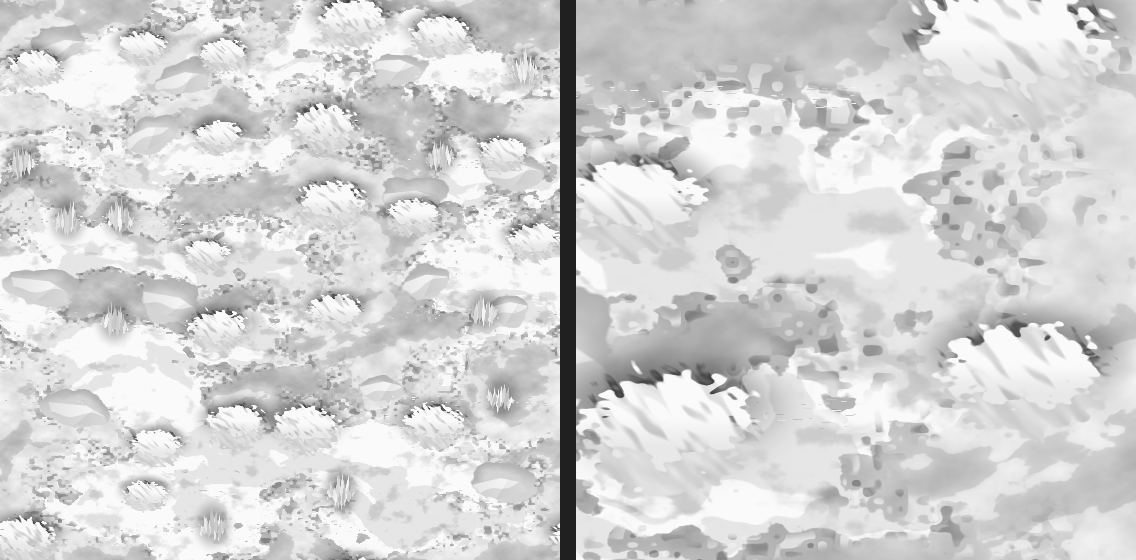
Left, the full canvas; right, a detail of the centre.
This texture map is drawn by a three.js fragment shader. Its source:

```glsl
varying vec2 vUv;

float hash(vec2 p) {
  return fract(sin(dot(p, vec2(127.1, 311.7))) * 43758.5453);
}

// Value noise that repeats after a whole number of cells
float noise(vec2 p, vec2 period) {
  vec2 i = floor(p), f = fract(p);
  f = f * f * (3.0 - 2.0 * f);
  vec2 a = floor(mod(i + 0.5, period)), b = floor(mod(i + 1.5, period));
  return mix(mix(hash(a), hash(vec2(b.x, a.y)), f.x),
             mix(hash(vec2(a.x, b.y)), hash(b), f.x), f.y);
}

float fbm(vec2 uv, vec2 freq) {
  float sum = 0.0, amp = 0.5;
  for (int i = 0; i < 5; i++) {
    sum += amp * noise(uv * freq, freq);
    uv += vec2(0.37, 0.21);
    freq *= 2.0;
    amp *= 0.5;
  }
  return sum;
}

// Pale drifts with crumbling edges over layered grey soil
float ground(vec2 uv) {
  vec2 warp = vec2(fbm(uv, vec2(6.0)), fbm(uv + 0.43, vec2(6.0))) - 0.48;
  vec2 w = uv + warp * vec2(0.2, 0.16);
  float broad = fbm(w, vec2(6.0, 11.0));
  float fine = fbm(uv + 0.3, vec2(36.0, 48.0)) - 0.48;
  float plates = fbm(w + 0.6, vec2(9.0, 15.0));
  float soil = mix(0.73, 0.82, smoothstep(0.3, 0.6, plates));
  soil += 0.08 * smoothstep(0.50, 0.515, plates + 0.2 * fine) + 0.22 * fine;
  float smear = fbm(w + 0.15, vec2(10.0, 22.0));
  float drift = 0.98 - 0.08 * smoothstep(0.53, 0.56, smear + 0.1 * fine);
  drift -= 0.10 * smoothstep(0.06, 0.24, fine);
  float tone = mix(soil, drift, smoothstep(0.443, 0.46, broad + 0.36 * fine));
  float rim = exp(-pow((broad - 0.44) / 0.055, 2.0));
  float crumbs = noise(uv * vec2(150.0, 190.0), vec2(150.0, 190.0)) + 0.5 * fine;
  tone *= 1.0 - 0.28 * rim * smoothstep(0.62, 0.75, crumbs);
  return mix(tone, 0.95, 0.7 * rim * smoothstep(0.3, 0.18, crumbs));
}

// Shallow hollow holding a faceted slab, partly buried
float stone(float tone, vec2 uv, vec2 d, float seed) {
  float turn = (seed - 0.4) * 0.7;
  vec2 q = mat2(cos(turn), -sin(turn), sin(turn), cos(turn)) * d / vec2(0.058, 0.035);
  float r = length(q) + 1.5 * (fbm(uv, vec2(14.0, 18.0)) - 0.45);
  float hollow = 0.83 - 0.13 * smoothstep(0.3, 1.0, r) * smoothstep(-0.5, 0.6, q.y);
  tone = mix(tone, hollow, smoothstep(1.03, 0.94, r));
  vec2 s = q + vec2(0.05, 0.2);
  float slab = max(max(abs(s.x + 0.3 * s.y) - 0.85, abs(s.y - 0.15 * s.x) - 0.5),
                   abs(s.x * 0.6 + s.y) - 0.65);
  float ridge = s.y - 0.25 * s.x + 0.12 * sin(s.x * 5.0 + seed * 20.0);
  float face = mix(0.85, 0.94, smoothstep(-0.03, 0.03, ridge)) + 0.06 * s.x;
  face -= 0.05 * smoothstep(0.0, 0.05, s.x - 0.5 * s.y - 0.2);
  return mix(tone, face, smoothstep(0.04, -0.03, slab) * smoothstep(1.0, 0.9, r));
}

// Distance from a leafy oval, one at its outline
float leafyOval(vec2 q, float seed) {
  float around = (atan(q.y, q.x) / 6.28318 + 0.5) * 56.0;
  float leaf = noise(vec2(around, seed * 40.0 + length(q) * 7.0), vec2(56.0, 90.0));
  return length(q) - 0.45 * (leaf - 0.5);
}

float bush(float tone, vec2 uv, vec2 d, float seed) {
  vec2 q = d / (vec2(0.054, 0.034) * mix(0.58, 1.08, seed));
  float leaves = noise(uv * vec2(170.0, 150.0) + 3.0 * q.yx, vec2(170.0, 150.0));
  vec2 top = (q - vec2(0.0, 0.22)) * vec2(1.0, 1.15);
  float skirt = leafyOval(q + vec2(0.0, 0.38), seed + 0.5) + 0.3 * (leaves - 0.5);
  float crown = leafyOval(top, seed) + 0.4 * (leaves - 0.5);
  float shadow = smoothstep(1.75, 0.8, length(top * vec2(1.0, 0.9)));
  tone *= 1.0 - shadow * mix(0.10, 0.36, smoothstep(-0.6, 0.8, q.y));
  tone = mix(tone, 0.78 + 0.12 * leaves, smoothstep(1.05, 0.93, skirt));
  float gaps = smoothstep(0.62, 0.8, leaves) * smoothstep(0.28, 0.0, abs(crown - 1.08));
  tone *= 1.0 - 0.45 * gaps * smoothstep(-0.5, 0.5, q.y);
  float foliage = 0.99 - 0.17 * smoothstep(0.5, 0.95, leaves) - 0.08 * smoothstep(0.2, -0.8, top.y);
  return mix(tone, foliage, smoothstep(1.04, 0.93, crown));
}

// Upright blades in overlapping rows, longer above than below
float tuft(float tone, vec2 d, float seed) {
  vec2 q = d / vec2(0.026, 0.036);
  tone *= 1.0 - 0.34 * smoothstep(1.5, 0.2, length(q * vec2(0.9, 1.0)));
  for (int k = 0; k < 3; k++) {
    float row = float(k);
    float x = (q.x - 0.2 * q.y * (seed - 0.5 + 0.8 * q.x)) * 3.6 + row * 0.37;
    float pick = hash(vec2(floor(x), row + seed * 9.0));
    float y = q.y + 0.45 - 0.5 * fract(pick * 7.0);
    float reach = max(0.01, 1.0 - q.x * q.x) * mix(0.5, 1.3, pick) * (y > 0.0 ? 1.0 : 0.6);
    float blade = 1.0 - abs(2.0 * fract(x) - 1.0) - abs(y) / reach;
    tone = mix(tone, mix(0.74, 0.97, fract(pick * 13.0)), smoothstep(0.0, 0.25, blade));
  }
  return tone;
}

void main() {
  float tone = ground(vUv);
  // Stones lie below the plants
  for (int n = 0; n < 18; n++) {
    float layer = floor((float(n) + 0.5) / 9.0), k = float(n) - 9.0 * layer;
    float across = floor((k + 0.5) / 3.0), cells = 5.0 + layer;
    vec2 id = floor(vUv * cells) + vec2(k - 3.0 * across, across) - 1.0;
    vec2 key = floor(mod(id + 0.5, cells)) + 17.0 + layer * 31.0;
    vec2 jitter = vec2(hash(key), hash(key + 5.3)) - 0.5;
    vec2 d = vUv - (id + 0.5 + 0.65 * jitter) / cells;
    float kind = hash(key + 9.7), seed = hash(key + 2.9);
    if (layer < 0.5) {
      if (kind < 0.75) tone = stone(tone, vUv, d, seed);
    } else if (kind < 0.58) tone = bush(tone, vUv, d, seed);
    else if (kind < 0.82) tone = tuft(tone, d, seed);
  }
  gl_FragColor = vec4(vec3(clamp(tone, 0.0, 0.98)), 1.0);
}
```
